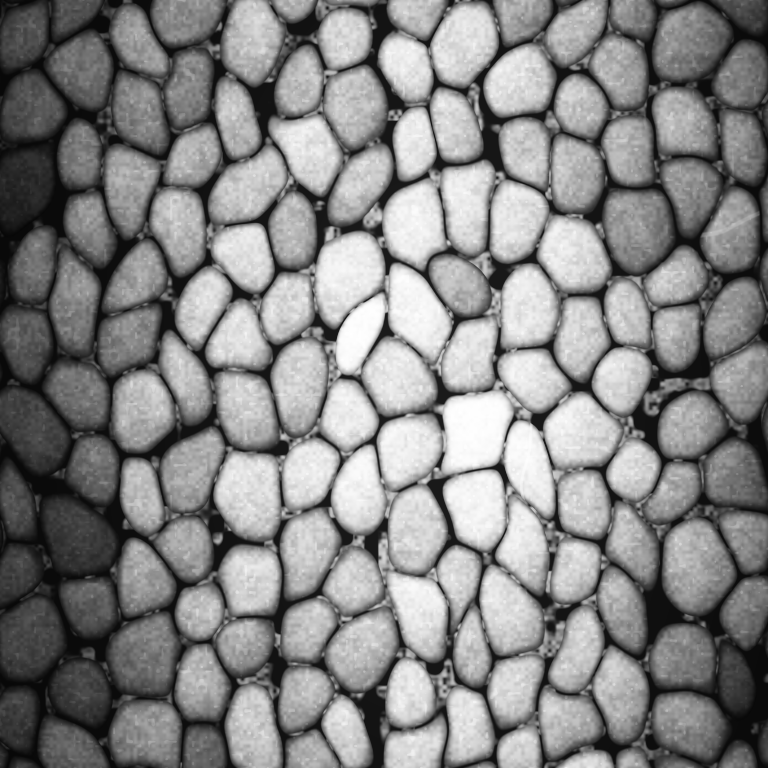
Reproduce this texture procedurally as a WebGL 2 fragment shader.

```glsl
#version 300 es
precision highp float;
// Bed of tightly packed grey pebbles, lit in the middle and fading to dark sides.
uniform vec2 u_resolution;
out vec4 fragColor;

const vec2 GRID = vec2(14.0, 10.0);   // pebbles across and up
const float ROUNDING = 6.5;           // lower values give rounder corners
const float REACH = 1.27;             // largest pebble radius in its own units
const float EXPOSURE = 1.95;          // strength of the soft highlight curve

struct Pebble {
    float radius;   // 0 at the centre, about 1 at the rim
    float inset;    // grows inward from the rim
    vec2 offset;    // position relative to the centre, upright
    vec2 local;     // position along the pebble's own axes
    vec2 id;
};

vec2 hash2(vec2 p) {
    vec3 q = fract(vec3(p.xyx) * vec3(0.1031, 0.1030, 0.0973));
    q += dot(q, q.yzx + 33.33);
    return fract((q.xx + q.yz) * q.zy);
}

float noise(vec2 p) {
    vec2 i = floor(p), f = fract(p);
    vec2 u = f * f * (3.0 - 2.0 * f);
    float low = mix(hash2(i).x, hash2(i + vec2(1, 0)).x, u.x);
    float high = mix(hash2(i + vec2(0, 1)).x, hash2(i + vec2(1, 1)).x, u.x);
    return mix(low, high, u.y);
}

mat2 rotation(float angle) {
    float c = cos(angle), s = sin(angle);
    return mat2(c, -s, s, c);
}

// Rounded cells around tilted elliptical seeds on a staggered grid.
Pebble findPebble(vec2 p) {
    vec2 g = p * GRID;
    Pebble best = Pebble(1e3, 0.0, vec2(0), vec2(0), vec2(0));
    float total = 0.0;
    for (int x = -2; x <= 2; x++) {
        float column = floor(g.x) + float(x);
        float stagger = 0.5 * mod(column, 2.0);
        for (int y = -2; y <= 2; y++) {
            vec2 id = vec2(column, floor(g.y - stagger) + float(y));
            vec2 jitter = hash2(id + 41.0) - 0.5;
            vec2 shape = hash2(id + 97.0);
            vec2 seed = id + 0.5 + vec2(0.0, stagger) + jitter * vec2(0.5, 0.42);
            vec2 axes = mix(vec2(0.028, 0.064), vec2(0.042, 0.048), shape.x);
            axes *= mix(0.86, 1.14, shape.y);
            vec2 offset = (g - seed) / GRID;
            float tilt = (hash2(id + 13.0).x - 0.5) * 1.4;
            vec2 local = rotation(tilt) * offset / axes;
            float d = length(local);
            total += exp(-ROUNDING * d);
            if (d < best.radius) {
                best = Pebble(d, 0.0, offset / axes.y, local, id);
            }
        }
    }
    float rivals = (total - exp(-ROUNDING * best.radius)) * exp(ROUNDING * best.radius);
    rivals += exp(-2.0 * ROUNDING * (REACH - best.radius));
    best.inset = -log(max(rivals, 1e-4)) / ROUNDING;
    return best;
}

// Pool of light, stronger fall-off to the sides than up and down.
float lightPool(vec2 p) {
    vec2 d = (p - vec2(0.55, 0.51)) / vec2(0.38, 0.68);
    return 0.04 + 1.4 * exp(-dot(d, d));
}

// Base brightness: mostly mid, a few very dark or nearly white.
float pebbleTone(vec2 id) {
    vec2 h = hash2(id + 7.0);
    float tone = mix(0.68, 1.2, h.x);
    tone *= mix(1.0, 0.55, step(0.93, h.y));
    return tone * mix(1.0, 1.7, step(h.y, 0.04));
}

float speckle(vec2 p) {
    float fine = noise(p * 210.0) - 0.5;
    float coarse = noise(p * 65.0 + 19.0) - 0.5;
    float flecks = smoothstep(0.75, 0.97, noise(p * 175.0 + 53.0));
    return 1.0 + 0.38 * fine + 0.26 * coarse + 0.3 * flecks;
}

// Thin pale band across a few pebbles.
float vein(vec2 local, vec2 id) {
    vec2 h = hash2(id + 71.0);
    float line = abs(local.y + (h.x - 0.5) * 2.2 * local.x - 0.2);
    return step(0.985, h.y) * (1.0 - smoothstep(0.03, 0.1, line));
}

float shadePebble(Pebble s, vec2 p) {
    float dome = 1.0 - 0.22 * s.radius * s.radius;
    float direction = 1.0 + 0.26 * s.offset.y - 0.2 * s.offset.x;
    float rim = mix(0.25, 1.0, smoothstep(0.0, 0.55, s.inset));
    return pebbleTone(s.id) * dome * direction * rim * speckle(p) + 0.25 * vein(s.local, s.id);
}

// Dark crevices with scattered pale grit.
float shadeGap(vec2 p, float light) {
    float grit = smoothstep(0.5, 0.75, noise(p * 60.0 + 5.0));
    return 0.012 + light * (0.03 + 0.7 * grit * noise(p * 190.0));
}

void main() {
    vec2 p = gl_FragCoord.xy / u_resolution;
    vec2 warp = vec2(noise(p * 19.0), noise(p * 19.0 + 31.0)) - 0.5;
    Pebble s = findPebble(p + 0.016 * warp);
    float light = lightPool(p);
    float cover = smoothstep(0.0, 0.12, s.inset);
    float glow = mix(shadeGap(p, light), light * shadePebble(s, p), cover);
    float grey = 1.0 - exp(-EXPOSURE * max(glow, 0.0));
    fragColor = vec4(vec3(grey), 1.0);
}
```
